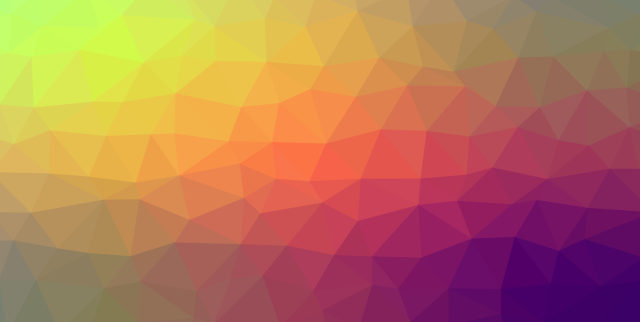
Write a Shadertoy shader that draws this background.

```glsl
// Low-poly backdrop: jittered triangle mesh fading from lime through coral to violet.
#define CELLS vec2(14.0, 8.6)
#define JITTER vec2(0.34, 0.32)
#define SEED 7.3
#define AXIS_MIX 0.5
#define FACET_SHADE 0.018

const vec3 RAMP[7] = vec3[7](
    vec3(0.73, 1.00, 0.47),  // mint
    vec3(0.83, 0.99, 0.27),  // lime
    vec3(0.96, 0.72, 0.29),  // amber
    vec3(1.00, 0.42, 0.28),  // coral
    vec3(0.68, 0.16, 0.37),  // raspberry
    vec3(0.31, 0.00, 0.42),  // violet
    vec3(0.21, 0.00, 0.39)); // indigo

vec2 hash22(vec2 p) {
    vec3 q = fract(vec3(p.xyx) * vec3(0.1031, 0.1030, 0.0973) + SEED * 0.137);
    q += dot(q, q.yzx + 33.33);
    return fract((q.xx + q.yz) * q.zy);
}

vec3 ramp(float t) {
    float x = clamp(t, 0.0, 1.0) * 6.0;
    int i = min(int(x), 5);
    return mix(RAMP[i], RAMP[i + 1], x - float(i));
}

// Blend one ramp running rightwards with the same ramp running downwards.
vec3 field(vec2 uv) {
    return mix(ramp(uv.x), ramp(1.0 - uv.y), AXIS_MIX);
}

// Mesh vertex in units of canvas height.
vec2 vertex(vec2 id, vec2 scale) {
    vec2 offset = (hash22(id + 20.0) * 2.0 - 1.0) * JITTER;
    return (id + offset) / CELLS * scale;
}

// Signed distance to the line a-b, positive on its left.
float leftOf(vec2 p, vec2 a, vec2 b) {
    vec2 e = b - a;
    return (e.x * (p.y - a.y) - e.y * (p.x - a.x)) / max(length(e), 1e-5);
}

// Add a counterclockwise triangle, weighted by its pixel coverage.
void addFacet(inout vec4 sum, vec2 p, vec2 a, vec2 b, vec2 c, vec2 scale, float pixel) {
    float inside = min(leftOf(p, a, b), min(leftOf(p, b, c), leftOf(p, c, a)));
    float cover = clamp(0.5 + inside / pixel, 0.0, 1.0);
    vec2 centre = (a + b + c) / 3.0;
    float shade = (hash22(floor(centre * 900.0)).x - 0.5) * FACET_SHADE;
    sum += vec4(field(centre / scale) + shade, 1.0) * cover;
}

void mainImage(out vec4 fragColor, in vec2 fragCoord) {
    vec2 scale = vec2(iResolution.x / iResolution.y, 1.0);
    vec2 p = fragCoord / iResolution.y;
    float pixel = 1.0 / iResolution.y;
    vec2 home = floor(p / scale * CELLS);
    vec4 sum = vec4(0.0);

    // Split each nearby quad along its shorter diagonal.
    for (int j = -1; j <= 1; j++) {
        for (int i = -1; i <= 1; i++) {
            vec2 id = home + vec2(i, j);
            vec2 a = vertex(id, scale);
            vec2 b = vertex(id + vec2(1.0, 0.0), scale);
            vec2 c = vertex(id + vec2(1.0, 1.0), scale);
            vec2 d = vertex(id + vec2(0.0, 1.0), scale);
            if (distance(a, c) < distance(b, d)) {
                addFacet(sum, p, a, b, c, scale, pixel);
                addFacet(sum, p, a, c, d, scale, pixel);
            } else {
                addFacet(sum, p, a, b, d, scale, pixel);
                addFacet(sum, p, b, c, d, scale, pixel);
            }
        }
    }

    vec3 colour = sum.a > 0.01 ? sum.rgb / sum.a : field(p / scale);
    fragColor = vec4(clamp(colour, 0.0, 1.0), 1.0);
}
```
